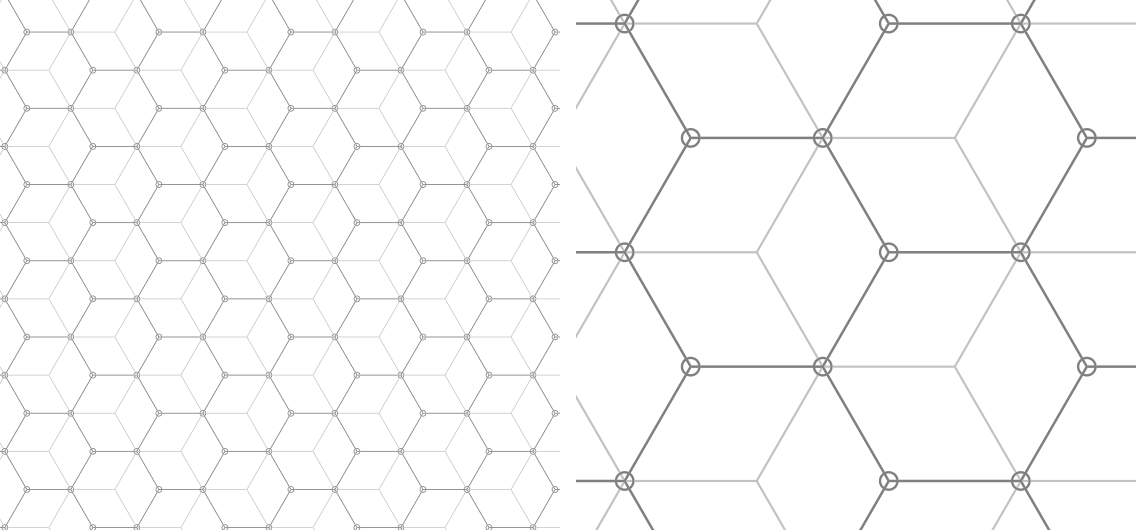
Left, the full canvas; right, a detail of the centre.
A Shadertoy shader for this pattern:

```glsl
// Thin grey honeycomb with ringed corners and faint cube edges on white.

#define SIDE 0.0786                   // hexagon side, in canvas widths
#define ORIGIN vec2(0.0872, 0.0043)   // centre of one hexagon, in canvas widths
#define EDGE_WIDTH 0.019              // widths and radius, in hexagon sides
#define SPOKE_WIDTH 0.0165
#define RING_WIDTH 0.018
#define RING_RADIUS 0.066
#define EDGE_INK 0.50
#define SPOKE_INK 0.24
#define RING_INK 0.50
#define PAPER vec3(1.0)

const float HALF_HEIGHT = 0.8660254;
const vec2 PERIOD = vec2(3.0, 2.0 * HALF_HEIGHT);
const vec2 SLANT = vec2(0.5, HALF_HEIGHT);

// Offset from the centre of the nearest flat-topped unit hexagon.
vec2 hexLocal(vec2 p) {
    vec2 a = mod(p + 0.5 * PERIOD, PERIOD) - 0.5 * PERIOD;
    vec2 b = mod(p, PERIOD) - 0.5 * PERIOD;
    return dot(a, a) < dot(b, b) ? a : b;
}

// Distance to a unit spoke leaving the origin along dir.
float spokeDistance(vec2 p, vec2 dir) {
    return length(p - dir * clamp(dot(p, dir), 0.0, 1.0));
}

// Box-filtered coverage, which keeps the weight of subpixel lines.
float stroke(float dist, float width, float pixel) {
    float covered = 0.5 * (width + pixel) - abs(dist);
    return clamp(covered / pixel, 0.0, min(1.0, width / pixel));
}

void mainImage(out vec4 fragColor, in vec2 fragCoord) {
    float pixel = 1.0 / (iResolution.x * SIDE);
    vec2 p = hexLocal((fragCoord / iResolution.x - ORIGIN) / SIDE);
    vec2 q = abs(p);

    // Outline, three inner spokes and corner rings
    float edge = HALF_HEIGHT - max(q.y, dot(q, SLANT.yx));
    float spoke = min(spokeDistance(p, vec2(-1.0, 0.0)),
                      spokeDistance(vec2(p.x, q.y), SLANT));
    float corner = min(distance(q, vec2(1.0, 0.0)), distance(q, SLANT));

    // The darkest stroke wins where lines cross
    float ink = SPOKE_INK * stroke(spoke, SPOKE_WIDTH, pixel);
    ink = max(ink, EDGE_INK * stroke(edge, EDGE_WIDTH, pixel));
    ink = max(ink, RING_INK * stroke(corner - RING_RADIUS, RING_WIDTH, pixel));

    fragColor = vec4(PAPER * (1.0 - ink), 1.0);
}
```
